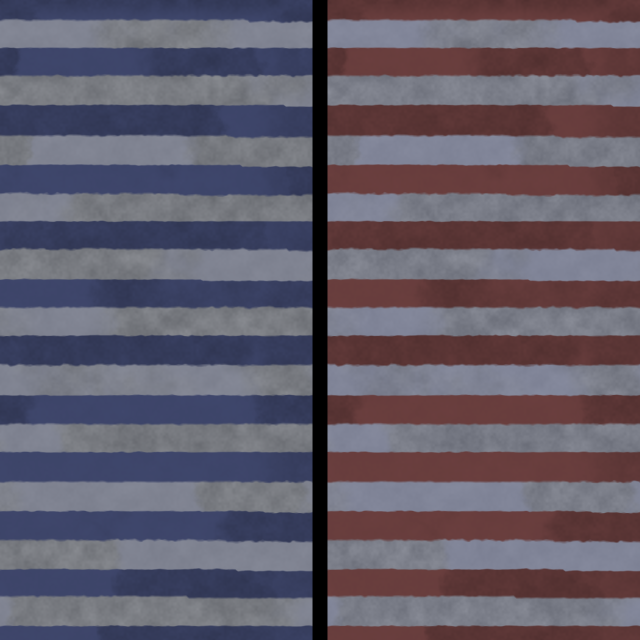
Reproduce this pattern procedurally as a Shadertoy shader.

```glsl
const float PANEL_WIDTH = 0.4883;
const float GAP_WIDTH = 0.0234;
const float PITCH = 0.0903;          // distance between pale stripes
const float FIRST_CENTER = 0.0525;   // first pale stripe, from the top
const float STRIPE_HEIGHT = 0.0450;
const float EDGE_JITTER = 0.0045;
const float EDGE_SOFTNESS = 0.0014;
const float TOP_FRAY = 0.0062;
const float BOTTOM_FRAY = 0.0040;
const float GRAIN_SCALE = 42.0;
const float PATCH_SCALE = 8.0;
const vec3 BLUE = vec3(0.242, 0.272, 0.415);
const vec3 RED = vec3(0.410, 0.242, 0.240);
const vec3 WARM_GREY = vec3(0.462, 0.470, 0.480);
const vec3 COOL_GREY = vec3(0.505, 0.520, 0.580);
const vec3 RED_PANEL_TINT = vec3(0.004, 0.006, 0.026);
const vec3 GAP_COLOR = vec3(0.0);

float hash(vec2 p) {
    vec3 q = fract(p.xyx * 0.1031);
    q += dot(q, q.yzx + 33.33);
    return fract((q.x + q.y) * q.z);
}

float noise(vec2 p) {
    vec2 cell = floor(p), f = fract(p);
    f = f * f * (3.0 - 2.0 * f);
    return mix(mix(hash(cell), hash(cell + vec2(1, 0)), f.x),
               mix(hash(cell + vec2(0, 1)), hash(cell + vec2(1, 1)), f.x), f.y);
}

float fbm(vec2 p) {
    float sum = 0.0, amplitude = 0.5;
    for (int i = 0; i < 4; i++) {
        sum += amplitude * noise(p);
        p = p * 2.03 + 17.7;
        amplitude *= 0.5;
    }
    return sum / 0.9375;
}

// Irregular brush patches along one stripe, 0 to 1
float brushPatch(vec2 p, float row, float seed) {
    float wobble = 0.035 * (fbm(p * 45.0 + seed) - 0.5);
    float n = noise(vec2((p.x + wobble) * PATCH_SCALE + row * 7.3, row * 3.0 + seed));
    return smoothstep(0.46, 0.62, n + 0.12 * (fbm(p * 30.0) - 0.5));
}

// Small step and frayed dashes along a stripe edge
float edgeOffset(vec2 p, float row, float seed, float fray) {
    float jitter = (hash(vec2(row + 20.0, seed)) - 0.5) * EDGE_JITTER;
    float stepX = 0.25 + 0.2 * hash(vec2(row + 40.0, seed));
    float brushStep = 0.0026 * smoothstep(0.0, 0.006, p.x - stepX)
                    * step(0.6, hash(vec2(row + 60.0, seed)));
    float dashes = noise(vec2(p.x * 100.0, row * 9.0 + seed));
    float bristles = noise(p * vec2(190.0, 260.0) + seed);
    float wear = 0.25 + 0.75 * noise(vec2(p.x * 9.0, row * 5.0 + seed));
    return jitter + brushStep + fray * wear * (0.6 * dashes + 0.4 * bristles - 0.5);
}

float paleCoverage(vec2 p, float row, float pixel) {
    float center = FIRST_CENTER + row * PITCH;
    float top = center - 0.5 * STRIPE_HEIGHT + edgeOffset(p, row, 3.0, TOP_FRAY);
    float bottom = center + 0.5 * STRIPE_HEIGHT + edgeOffset(p, row, 11.0, BOTTOM_FRAY);
    float soft = max(EDGE_SOFTNESS, pixel);
    return smoothstep(-1.6 * soft, 1.6 * soft, p.y - top)
         * smoothstep(-soft, soft, bottom - p.y);
}

void mainImage(out vec4 fragColor, in vec2 fragCoord) {
    vec2 uv = fragCoord / iResolution.xy;
    float pixel = 1.0 / min(iResolution.x, iResolution.y);

    // Two panels share the same worn layout
    float isRed = step(0.5, uv.x);
    vec2 p = vec2(uv.x - isRed * (PANEL_WIDTH + GAP_WIDTH), 1.0 - uv.y);
    float stripe = (p.y - FIRST_CENTER) / PITCH;
    float paleRow = floor(stripe + 0.5);
    float darkRow = floor(stripe) + 1.0;

    float grain = fbm(p * GRAIN_SCALE) - 0.5;
    float speckle = noise(p * 230.0) - 0.5;

    // Pale stripes: smooth cool strokes over mottled warm grey
    float cool = brushPatch(p, paleRow + 5.0, 2.0);
    vec3 pale = mix(WARM_GREY, COOL_GREY, 0.25 + 0.65 * cool);
    pale += (0.13 * grain + 0.025 * speckle) * mix(1.0, 0.35, cool);
    pale += isRed * RED_PANEL_TINT;

    // Coloured stripes: darker stains, heavier at the right and top
    float sides = smoothstep(0.38, 0.46, p.x + 0.08 * grain);
    float topStain = 1.0 - smoothstep(0.0, 0.035, p.y);
    float stain = max(brushPatch(p, darkRow + 30.0, 8.0), max(0.7 * sides, topStain));
    vec3 dark = mix(BLUE, RED, isRed);
    dark *= 1.0 - 0.15 * stain + (0.16 * grain + 0.05 * speckle) * (0.25 + 0.75 * stain);

    vec3 color = mix(dark, pale, paleCoverage(p, paleRow, pixel));

    // Central gap
    float gapDistance = abs(uv.x - 0.5) - 0.5 * GAP_WIDTH;
    float gap = 1.0 - smoothstep(-0.5 * pixel, 0.5 * pixel, gapDistance);
    fragColor = vec4(mix(color, GAP_COLOR, gap), 1.0);
}
```
